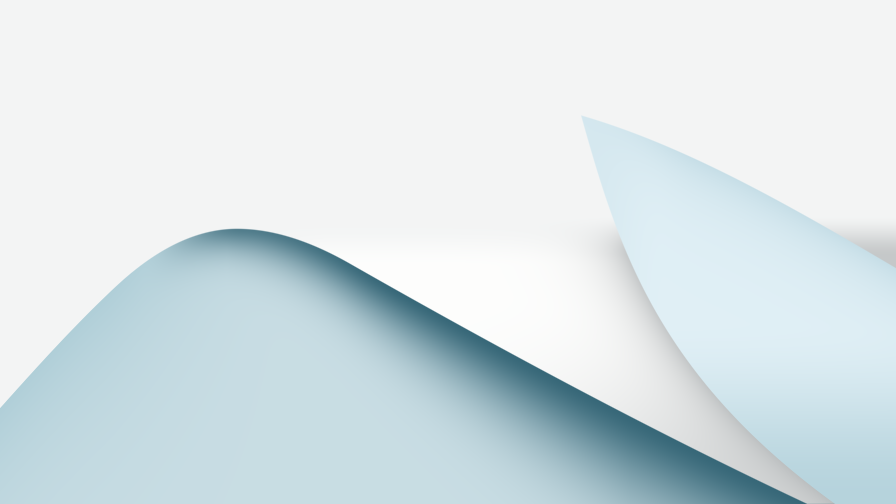
Give the GLSL for this background, as a Shadertoy shader.

```glsl
// Pale paper background with a blue wave, a white roll and a curled blue flap.

const float ASPECT = 16.0 / 9.0;
const vec3 PAPER = vec3(0.953, 0.958, 0.958);
const vec3 WHITE = vec3(0.992, 0.993, 0.990);
const vec3 GREY = vec3(0.70, 0.715, 0.72);
const vec3 SKY = vec3(0.785, 0.866, 0.892);
const vec3 MIST = vec3(0.665, 0.795, 0.835);
const vec3 TEAL = vec3(0.215, 0.405, 0.470);
const vec3 ICE = vec3(0.878, 0.938, 0.962);
const vec3 FLAP_RIM = vec3(0.765, 0.862, 0.898);

// Cubic curve through points a and b (position, value) with end slopes m.
float hermite(float x, vec2 a, vec2 b, vec2 m) {
    float h = b.x - a.x;
    float t = clamp((x - a.x) / h, 0.0, 1.0);
    float s = 1.0 - t;
    return a.y * s * s * (1.0 + 2.0 * t) + b.y * t * t * (3.0 - 2.0 * t)
         + h * t * s * (m.x * s - m.y * t);
}

// Falls from 1 at the lower edge to 0 at the upper one.
float fall(float lo, float hi, float x) {
    return 1.0 - smoothstep(lo, hi, x);
}

float coverage(float dist, float pixel) {
    return smoothstep(-pixel, pixel, dist);
}

// Height of the wave outline.
float waveTop(float x) {
    vec2 shoulder = vec2(0.2315, 0.433);
    vec2 crest = vec2(0.470, 0.546);
    vec2 slope = vec2(0.694, 0.477);
    if (x < shoulder.x) return hermite(x, vec2(0.0, 0.190), shoulder, vec2(1.12, 0.93));
    if (x < crest.x) return hermite(x, shoulder, crest, vec2(0.93, 0.0));
    if (x < slope.x) return hermite(x, crest, slope, vec2(0.0, -0.57));
    return hermite(x, slope, vec2(1.602, 0.0), vec2(-0.57, -0.47));
}

// Outline of the flap: upper height by x, left side by y.
float flapTop(float x) {
    return hermite(x, vec2(1.153, 0.771), vec2(ASPECT, 0.468), vec2(-0.29, -0.59));
}

float flapLeft(float y) {
    return hermite(y, vec2(0.0, 1.657), vec2(0.771, 1.153), vec2(-1.38, -0.28));
}

// Flat sheet above, white roll below, shaded where it meets the flap.
vec3 paperColor(vec2 p, float gap) {
    float roll = fall(0.47, 0.555, p.y) * smoothstep(0.50, 0.66, p.x);
    vec3 col = mix(PAPER, WHITE, roll);
    float depth = fall(0.0, 0.42, p.y) * smoothstep(0.75, 1.5, p.x);
    col = mix(col, GREY, 0.55 * depth);
    float shadow = exp(-max(gap, 0.0) / 0.055) * fall(0.49, 0.575, p.y);
    return mix(col, GREY, 0.75 * shadow);
}

// Light blue body with a teal shadow that widens to the right.
vec3 waveColor(vec2 p, float depth) {
    float d = max(depth, 0.0);
    float side = exp(-d / 0.2) * fall(0.2, 0.6, p.x);
    vec3 col = mix(SKY, MIST, 0.8 * side);
    float width = mix(0.045, 0.155, clamp((p.x - 0.45) / 0.8, 0.0, 1.0));
    float shade = exp(-pow(d / width, 1.5));
    float strength = smoothstep(0.28, 0.48, p.x) * mix(0.82, 1.0, smoothstep(0.45, 0.8, p.x));
    return mix(col, TEAL, shade * strength);
}

// Tinted rim, bright middle and a darker lower part.
vec3 flapColor(vec2 p, float depth) {
    float rim = exp(-max(depth, 0.0) / 0.065) * smoothstep(1.10, 1.40, p.x);
    vec3 col = mix(ICE, FLAP_RIM, 0.9 * rim);
    col = mix(col, FLAP_RIM, 0.35 * fall(1.15, 1.32, p.x));
    return mix(col, MIST, 0.78 * fall(0.0, 0.36, p.y));
}

void mainImage(out vec4 fragColor, in vec2 fragCoord) {
    vec2 p = fragCoord / iResolution.xy * vec2(ASPECT, 1.0);
    float pixel = 0.9 / iResolution.y;

    float waveDepth = waveTop(p.x) - p.y;
    float flapDepth = flapTop(p.x) - p.y;
    float flapInset = p.x - flapLeft(p.y);

    vec3 col = paperColor(p, -flapInset);
    col = mix(col, waveColor(p, waveDepth), coverage(waveDepth, pixel));
    float flap = coverage(flapDepth, pixel) * coverage(flapInset, pixel);
    col = mix(col, flapColor(p, flapDepth), flap);

    fragColor = vec4(col, 1.0);
}
```
